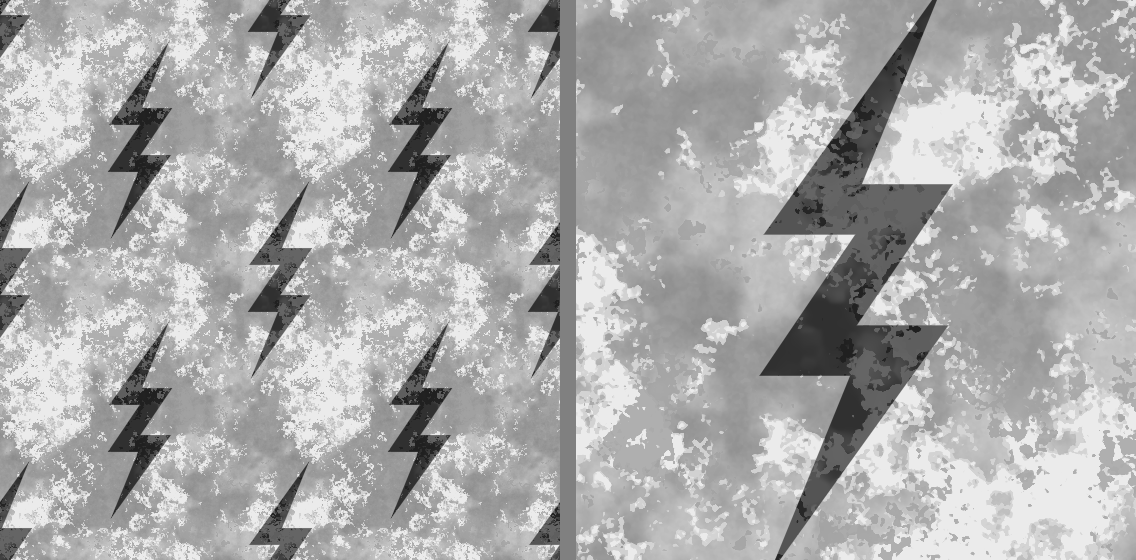
Left: the whole. Right: its middle third, enlarged.
This pattern is drawn by a Shadertoy shader. Its source:

```glsl
// Dark lightning bolts in a half-drop repeat on mottled, flecked grey plaster.
// Each bolt is a point-symmetric polygon distance; the wear is layered cellular
// noise that wraps at the tile edge, so every tile carries the same weathering.

#define TILES 2.0          // repeats across and down
#define GREY_DARK 0.60     // shaded plaster
#define GREY_MID 0.76      // plain plaster
#define GREY_PALE 0.84     // pale flecks
#define GREY_WHITE 0.92    // brightest flecks
#define INK_BLACK 0.11     // deepest bolt tone
#define INK_DARK 0.19      // dense bolt ink
#define INK_WORN 0.33      // faded bolt ink
#define INK_FLECK 0.41     // rubbed specks in the ink
#define FLECK_EDGE 0.012   // softness of fleck borders

vec3 hash3(vec3 p) {
    p = fract(p * vec3(0.1031, 0.1030, 0.0973));
    p += dot(p, p.yxz + 33.33);
    return fract((p.xxy + p.yxx) * p.zyx);
}

// Blend of jittered cell values, n cells per tile; higher crisp gives harder cells
float cellNoise(vec2 p, float n, float crisp, float seed) {
    p *= n;
    vec2 base = floor(p), f = p - base;
    float sum = 0.0, total = 0.0;
    for (int y = -1; y <= 1; y++)
    for (int x = -1; x <= 1; x++) {
        vec2 offset = vec2(x, y);
        vec3 h = hash3(vec3(mod(base + offset, n), seed));
        vec2 r = offset + h.xy - f;
        float w = exp(-crisp * dot(r, r));
        sum += w * h.z;
        total += w;
    }
    return sum / total;
}

// Octaves of cellular noise, normalised around 0.5
float layers(vec2 p, float n, int octaves, float gain, float crisp, float seed) {
    float sum = 0.0, total = 0.0, amp = 1.0;
    for (int i = 0; i < octaves; i++) {
        sum += amp * cellNoise(p, n, crisp, seed + float(i) * 7.0);
        total += amp;
        amp *= gain;
        n *= 2.0;
    }
    return sum / total;
}

float fleck(float field, float level) {
    return smoothstep(level - FLECK_EDGE, level + FLECK_EDGE, field);
}

// Signed distance to the bolt; the second half of its outline mirrors the first
float boltDistance(vec2 p) {
    vec2 halfOutline[5] = vec2[5](vec2(0.104, 0.352), vec2(0.007, 0.114),
        vec2(0.115, 0.114), vec2(0.001, -0.054), vec2(0.110, -0.054));
    float d = 1e3, side = 1.0;
    vec2 a = -halfOutline[4];
    for (int i = 0; i < 10; i++) {
        vec2 b = i < 5 ? halfOutline[i] : -halfOutline[i - 5];
        vec2 e = a - b, w = p - b;
        vec2 q = w - e * clamp(dot(w, e) / dot(e, e), 0.0, 1.0);
        d = min(d, dot(q, q));
        bvec3 crossing = bvec3(p.y >= b.y, p.y < a.y, e.x * w.y > e.y * w.x);
        if (all(crossing) || !any(crossing)) side = -side;
        a = b;
    }
    return side * sqrt(d);
}

float plasterTone(float cloud, float rough, float grit) {
    float tone = mix(GREY_DARK, GREY_MID, smoothstep(0.38, 0.62, cloud));
    tone += 0.16 * (grit - 0.5);
    float pale = rough + 0.45 * (cloud - 0.5);
    tone = mix(tone, GREY_PALE, 0.9 * fleck(pale, 0.535));
    tone = mix(tone, GREY_WHITE, fleck(pale, 0.600));
    return mix(tone, GREY_DARK + 0.03, 0.8 * fleck(grit, 0.605));
}

float inkTone(float cloud, float rough, float grit) {
    float tone = mix(INK_DARK, INK_WORN, smoothstep(0.42, 0.56, cloud));
    tone = mix(tone, INK_BLACK, 0.8 * fleck(grit, 0.565));
    return mix(tone, INK_FLECK, 0.85 * fleck(rough, 0.560));
}

void mainImage(out vec4 fragColor, in vec2 fragCoord) {
    vec2 tile = fragCoord / iResolution.y * TILES;
    vec2 p = fract(tile);

    // Weathering fields
    float cloud = layers(p, 4.0, 5, 0.65, 5.0, 3.0);
    float rough = layers(p, 6.0, 6, 0.90, 9.0, 51.0);
    float grit = layers(p, 7.0, 6, 0.90, 9.0, 117.0);

    // Half-drop pair: one bolt at the tile centre, one at its corners
    float d = min(boltDistance(p - 0.5), boltDistance(fract(tile + 0.5) - 0.5));
    float aa = TILES / iResolution.y;
    float ink = 1.0 - smoothstep(-0.7 * aa, 0.7 * aa, d);

    float tone = mix(plasterTone(cloud, rough, grit), inkTone(cloud, rough, grit), ink);
    fragColor = vec4(vec3(tone), 1.0);
}
```
